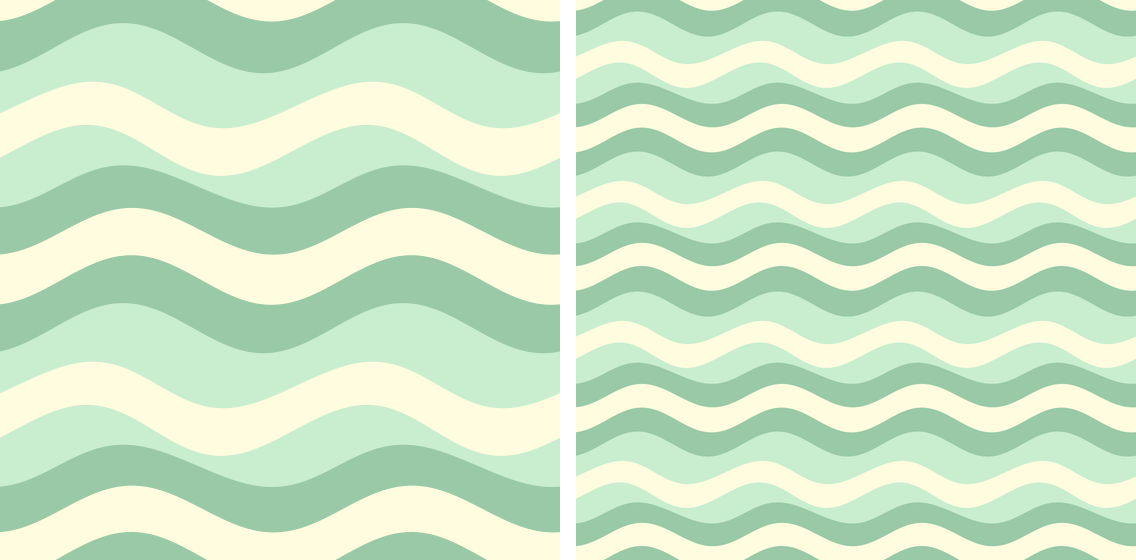
Left: one tile. Right: repeated 2 by 2.
A Shadertoy shader for this pattern:

```glsl
// Stacked wavy bands in cream, mint and sage, two repeats across and two down.
// Each band edge is a skewed cosine; edges are painted from top to bottom,
// every one covering all that lies below it with its own flat colour.

const float TAU = 6.2831853;
const float REPEATS = 2.0;

const vec3 MINT  = vec3(0.79, 0.93, 0.81);
const vec3 SAGE  = vec3(0.60, 0.79, 0.65);
const vec3 CREAM = vec3(1.00, 0.99, 0.88);

// Lengths are in tiles, heights are measured downwards.
struct Edge {
    float level;   // mean height in the tile
    float swell;   // amplitude
    float crest;   // horizontal place of the crest
    float skew;    // positive: long fall, short rise
    vec3 below;    // colour of the band under the edge
};

const int EDGE_COUNT = 6;
const Edge EDGES[EDGE_COUNT] = Edge[EDGE_COUNT](
    Edge(0.172, 0.0895, 0.440,  0.000, MINT),
    Edge(0.375, 0.0830, 0.314, -0.106, CREAM),
    Edge(0.537, 0.0910, 0.300, -0.065, MINT),
    Edge(0.666, 0.0755, 0.456,  0.098, SAGE),
    Edge(0.826, 0.0835, 0.474,  0.016, CREAM),
    Edge(1.000, 0.0885, 0.469,  0.000, SAGE)
);

// Height of an edge at x; the period is one tile.
float edgeHeight(Edge e, float x) {
    float phase = TAU * (x - e.crest);
    return e.level - e.swell * cos(phase + e.skew * cos(phase));
}

// Odd rows ride slightly higher towards their lower bands.
float rowLift(float row, float level) {
    return 0.0117 * mod(row, 2.0) * smoothstep(0.537, 1.0, level);
}

// Antialiased coverage of the side where d is positive.
float coverage(float d) {
    float pixel = length(vec2(dFdx(d), dFdy(d)));
    return clamp(d / max(pixel, 1e-6) + 0.5, 0.0, 1.0);
}

vec3 waveBands(vec2 p) {
    vec3 colour = CREAM;
    // The row above the canvas supplies the bands that hang into it.
    for (int r = -1; r < int(REPEATS); r++) {
        float row = float(r);
        for (int i = 0; i < EDGE_COUNT; i++) {
            Edge e = EDGES[i];
            float height = row + edgeHeight(e, p.x) - rowLift(row, e.level);
            colour = mix(colour, e.below, coverage(p.y - height));
        }
    }
    return colour;
}

void mainImage(out vec4 fragColor, in vec2 fragCoord) {
    vec2 uv = fragCoord / iResolution.xy;
    vec2 tile = REPEATS * vec2(uv.x, 1.0 - uv.y);
    fragColor = vec4(waveBands(tile), 1.0);
}
```
